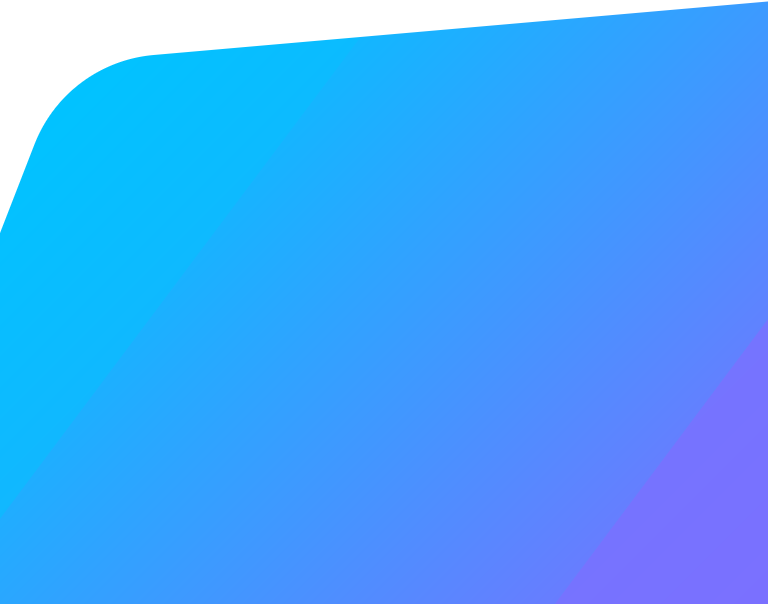
Give the GLSL for this background, as a Shadertoy shader.

```glsl
// A tilted round-cornered panel on white, split into three diagonal bands of a cyan to violet gradient.

#define CYAN vec3(0.0, 0.765, 1.0)
#define VIOLET vec3(0.48, 0.44, 1.0)
#define CORNER_CENTER vec2(0.2745, 0.6766)
#define CORNER_RADIUS 0.2332
#define TOP_NORMAL vec2(-0.0868, 0.9962)
#define LEFT_NORMAL vec2(-0.932, 0.362)
#define BAND_NORMAL vec2(0.8006, -0.599)
#define FIRST_BAND_EDGE -0.0845
#define LAST_BAND_EDGE 0.7355

// Signed distance to two half-planes joined by a round corner; negative inside.
float panelDistance(vec2 p) {
    vec2 q = p - CORNER_CENTER;
    vec2 alongTop = vec2(TOP_NORMAL.y, -TOP_NORMAL.x);
    vec2 alongLeft = vec2(-LEFT_NORMAL.y, LEFT_NORMAL.x);
    bool inCorner = dot(q, alongTop) < 0.0 && dot(q, alongLeft) < 0.0;
    float reach = inCorner ? length(q) : max(dot(q, TOP_NORMAL), dot(q, LEFT_NORMAL));
    return reach - CORNER_RADIUS;
}

// Antialiased step: 0 below the edge, 1 above it.
float softStep(float distanceToEdge, float pixel) {
    return clamp(distanceToEdge / pixel + 0.5, 0.0, 1.0);
}

void mainImage(out vec4 fragColor, in vec2 fragCoord) {
    float pixel = 1.0 / iResolution.y;
    vec2 p = fragCoord * pixel;

    // Each band has its own ramp along the diagonal from the top left.
    float diagonal = p.x + 1.0 - p.y;
    float firstRamp = 0.233 * (diagonal - 0.25);
    float middleRamp = 0.55 * diagonal - 0.209;
    float lastRamp = 0.955 + 0.1 * (diagonal - 1.8);

    // Join the bands along two parallel slanted edges.
    float across = dot(p, BAND_NORMAL);
    float ramp = mix(firstRamp, middleRamp, softStep(across - FIRST_BAND_EDGE, pixel));
    ramp = mix(ramp, lastRamp, softStep(across - LAST_BAND_EDGE, pixel));
    vec3 panel = mix(CYAN, VIOLET, clamp(ramp, 0.0, 1.0));

    // Lay the panel over white.
    vec3 color = mix(panel, vec3(1.0), softStep(panelDistance(p), pixel));
    fragColor = vec4(color, 1.0);
}
```
